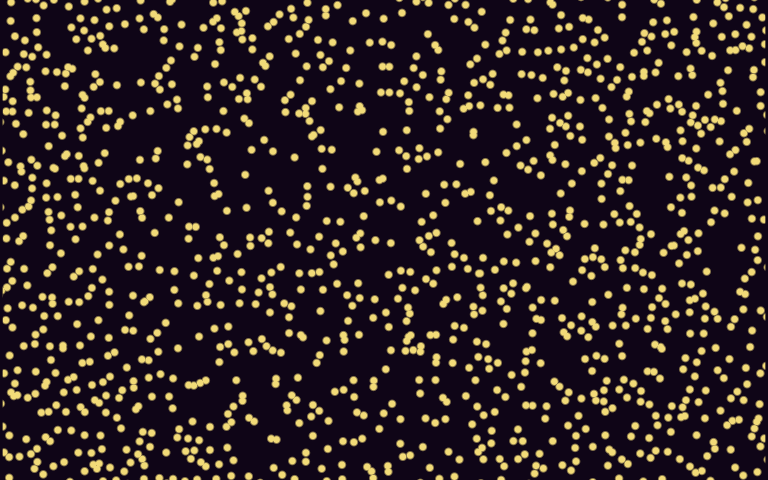
This pattern is drawn by a WebGL 2 fragment shader. Its source:

```glsl
#version 300 es
precision highp float;
// Small pale yellow dots scattered over a near-black violet ground.
// Each cell of a fine grid may hold one randomly placed dot; the chance of
// a dot rises from the centre of the canvas towards its left and right sides.

uniform vec2 u_resolution;
out vec4 outColor;

// Lengths are fractions of the canvas height.
const float CELL_SIZE = 0.025;
const float DOT_RADIUS = 0.0079;
const float EDGE_WIDTH = 0.004;
const float SIDE_MARGIN = 0.0055;

const vec3 GROUND = vec3(0.06, 0.02, 0.09);
const vec3 DOT = vec3(0.95, 0.86, 0.47);

// Integer hash: three independent values in 0..1 per cell.
vec3 hash3(ivec2 cell, uint seed) {
    uvec3 v = uvec3(uvec2(cell + 1024), seed) * 1664525u + 1013904223u;
    v.x += v.y * v.z;
    v.y += v.z * v.x;
    v.z += v.x * v.y;
    v ^= v >> 16u;
    v.x += v.y * v.z;
    v.y += v.z * v.x;
    v.z += v.x * v.y;
    return vec3(v >> 8u) / 16777216.0;
}

// Chance that a dot exists at a point, sparse in the middle.
float dotChance(vec2 point, float aspect) {
    vec2 centred = 2.0 * point / vec2(aspect, 1.0) - 1.0;
    float spread = length(centred * vec2(1.0, 0.6));
    return mix(0.36, 0.56, smoothstep(0.2, 1.0, spread));
}

// Distance to the nearest dot centre in the surrounding cells.
float nearestDot(vec2 point, float cellSize, float aspect) {
    ivec2 home = ivec2(floor(point / cellSize));
    float nearest = 1.0;
    for (int y = -1; y <= 1; y++) {
        for (int x = -1; x <= 1; x++) {
            ivec2 cell = home + ivec2(x, y);
            vec3 random = hash3(cell, 17u);
            vec2 centre = (vec2(cell) + random.xy) * cellSize;
            if (random.z < dotChance(centre, aspect)) {
                nearest = min(nearest, distance(point, centre));
            }
        }
    }
    return nearest;
}

// Linear soft edge: 1 inside (negative distance), 0 outside.
float coverage(float signedDistance, float width) {
    return clamp(0.5 - signedDistance / width, 0.0, 1.0);
}

void main() {
    float pixel = 1.0 / u_resolution.y;
    float aspect = u_resolution.x * pixel;
    vec2 point = gl_FragCoord.xy * pixel;

    // Soft dots
    float nearest = nearestDot(point, CELL_SIZE, aspect);
    float dots = coverage(nearest - DOT_RADIUS, max(EDGE_WIDTH, pixel));

    // Narrow empty strips at the left and right
    float sideDistance = min(point.x, aspect - point.x);
    dots *= coverage(SIDE_MARGIN - sideDistance, pixel);

    outColor = vec4(mix(GROUND, DOT, dots), 1.0);
}
```
